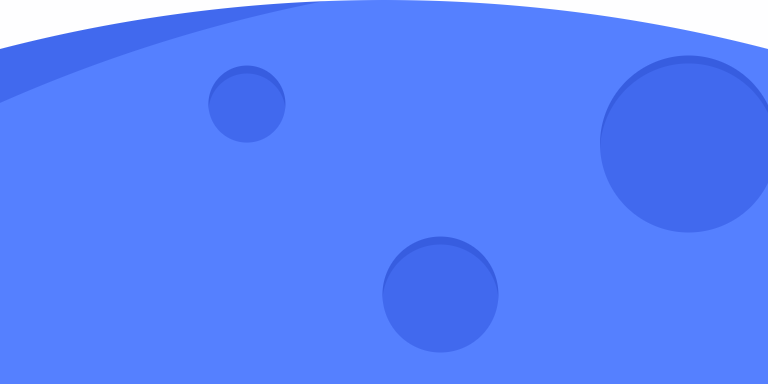
This background is drawn by a Shadertoy shader. Its source:

```glsl
const vec3 SKY = vec3(0.995, 0.995, 1.0);
const vec3 LIT = vec3(0.333, 0.502, 1.0);
const vec3 SHADE = vec3(0.255, 0.412, 0.933);
const vec3 RIM = vec3(0.216, 0.365, 0.88);

// Smooth coverage of a disc, with an edge one pixel wide
float disc(vec2 p, vec2 center, float radius) {
    return clamp(0.5 - (length(p - center) - radius) * iResolution.y, 0.0, 1.0);
}

// Crater: dark rim crescent left by a floor shifted downward
vec3 addCrater(vec3 color, vec2 p, vec2 center, float radius) {
    float hole = disc(p, center, radius);
    float craterFloor = disc(p, center - vec2(0.0, 0.0208), radius);
    return mix(color, mix(RIM, SHADE, craterFloor), hole);
}

void mainImage(out vec4 fragColor, in vec2 fragCoord) {
    // Canvas height is one unit
    vec2 p = fragCoord / iResolution.y;

    // Planet with its shaded limb on the left
    float planet = disc(p, vec2(1.0, -2.982), 3.982);
    float lit = disc(p, vec2(1.608, -2.911), 3.982);
    vec3 surface = mix(SHADE, LIT, lit);

    // Craters, small to large
    surface = addCrater(surface, p, vec2(0.643, 0.729), 0.1003);
    surface = addCrater(surface, p, vec2(1.147, 0.233), 0.151);
    surface = addCrater(surface, p, vec2(1.793, 0.625), 0.2305);

    fragColor = vec4(mix(SKY, surface, planet), 1.0);
}
```
